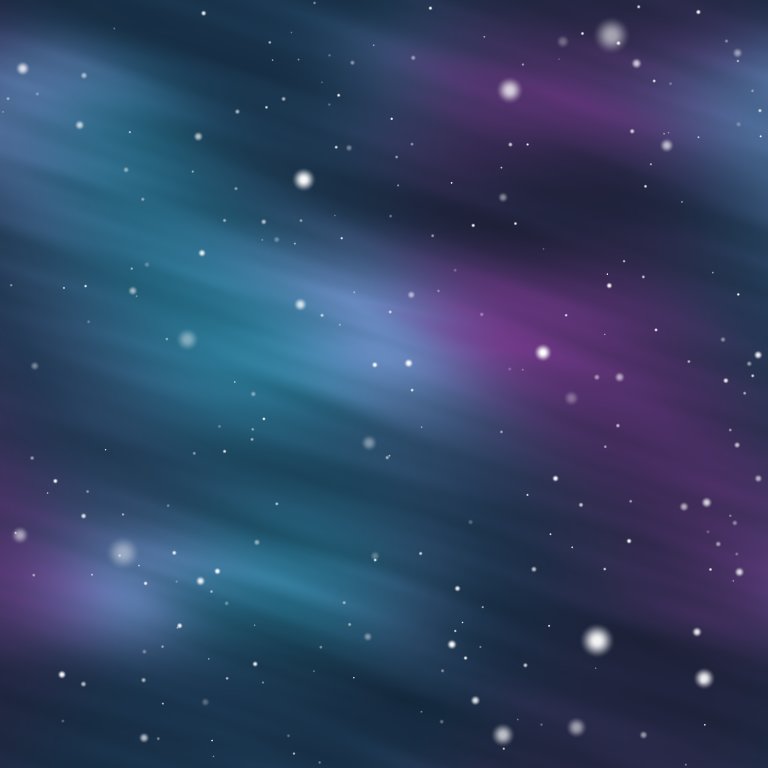
Write a Shadertoy shader that draws this background.

```glsl
const float TAU = 6.2831853;

const vec3 NIGHT_TEAL = vec3(0.09, 0.18, 0.27);
const vec3 NIGHT_PLUM = vec3(0.14, 0.15, 0.26);
const vec3 GLOW_TEAL  = vec3(0.14, 0.52, 0.62);
const vec3 GLOW_BLUE  = vec3(0.40, 0.54, 0.75);
const vec3 GLOW_PLUM  = vec3(0.44, 0.22, 0.53);

const float BAND_PHASE  = 0.36;   // offset of the diagonal glow band
const float BAND_BEND   = 0.16;   // slow bend of the band
const float BAND_WARP   = 0.06;   // how far noise bends it further
const float GLOW_HEIGHT = 0.55;   // where the band is widest
const float HAZE        = 0.45;   // faint teal light between the bands
const float PLUM_CENTER = 0.80;   // where the hue is most purple
const float HUE_LEAN    = 0.09;   // tilt of the hue borders
const float HUE_WARP    = 0.20;
const float HUE_STREAK  = 0.25;
const float STREAK_GAIN = 0.85;

const int   STAR_LAYERS  = 6;
const float STAR_CELLS   = 4.0;   // cells across in the coarsest layer
const float STAR_RADIUS  = 0.028;
const float STAR_SHRINK  = 0.65;
const float STAR_DENSITY = 0.13;
const float LARGE_EXTRA  = 0.15;  // added density of the large stars

// Integer hash giving three values in 0..1
vec3 hash3(vec2 cell, int seed) {
    uvec3 v = uvec3(ivec3(ivec2(cell), seed)) * 1664525u + 1013904223u;
    v.x += v.y * v.z; v.y += v.z * v.x; v.z += v.x * v.y;
    v ^= v >> 16u;
    v.x += v.y * v.z; v.y += v.z * v.x; v.z += v.x * v.y;
    return vec3(v >> 8u) / 16777216.0;
}

// Dot of a lattice gradient, wrapped on the sheared torus
float cornerSlope(vec2 corner, vec2 p, vec2 freq, float shear, int seed) {
    vec2 c = corner - floor((corner.x + 0.5) / freq.x) * freq;
    c.y = mod(c.y + 0.5, shear * freq.y);
    float angle = TAU * hash3(floor(c + vec2(0.25, 0.0)), seed).x;
    return dot(vec2(cos(angle), sin(angle)), p - corner);
}

// Tiling gradient noise stretched along the direction (shear, -1)
float streakNoise(vec2 uv, vec2 freq, float shear, int seed) {
    vec2 p = freq * vec2(uv.x, uv.x + shear * uv.y);
    vec2 i = floor(p), f = p - i;
    vec2 w = f * f * f * (f * (f * 6.0 - 15.0) + 10.0);
    vec2 e = vec2(0.0, 1.0);
    return mix(
        mix(cornerSlope(i, p, freq, shear, seed),
            cornerSlope(i + e.yx, p, freq, shear, seed), w.x),
        mix(cornerSlope(i + e.xy, p, freq, shear, seed),
            cornerSlope(i + e.yy, p, freq, shear, seed), w.x), w.y);
}

vec3 nebula(vec2 uv) {
    float broad = streakNoise(uv, vec2(2.0, 2.0), 2.0, 11);
    float tint = streakNoise(uv, vec2(2.0, 1.0), 2.0, 23);

    // Fine streaks, finer across than along
    float streak = 0.0, weight = 0.5;
    vec2 freq = vec2(2.0, 2.0);
    for (int k = 0; k < 4; k++) {
        streak += weight * streakNoise(uv, freq, 3.0, 31 + k);
        freq = vec2(freq.x + 1.0, freq.y * 2.0);
        weight *= 0.65;
    }

    // Teal through blue to purple along the band, with leaning borders
    float along = uv.x - PLUM_CENTER + HUE_LEAN * sin(TAU * (uv.y - 0.5));
    float hue = 0.5 + 0.5 * cos(TAU * along) + HUE_WARP * tint + HUE_STREAK * streak;
    vec3 light = mix(GLOW_TEAL, GLOW_BLUE, smoothstep(-0.1, 0.42, hue));
    light = mix(light, GLOW_PLUM, smoothstep(0.4, 1.05, hue));
    vec3 night = mix(NIGHT_TEAL, NIGHT_PLUM, smoothstep(0.3, 0.95, hue));

    // One closed band winding diagonally around the tile
    float fade = 0.5 - 0.5 * cos(TAU * (uv.y - GLOW_HEIGHT));
    float phase = uv.x + 2.0 * uv.y + BAND_PHASE + BAND_WARP * broad
                - BAND_BEND * cos(TAU * (uv.x - uv.y + 0.8));
    float band = pow(0.5 + 0.5 * cos(TAU * phase), mix(0.8, 1.5, fade));
    float gain = (0.74 + 0.2 * cos(TAU * (uv.x - uv.y))) * (1.0 - pow(fade, 6.0));
    float haze = HAZE * (1.0 - fade) * clamp(1.0 - hue, 0.0, 1.0);
    float glow = gain * mix(haze, 1.0, band);
    glow = clamp(glow * (1.0 + STREAK_GAIN * streak) + 0.12 * streak, 0.0, 1.0);
    return mix(night * (1.0 + 0.4 * streak), light, glow);
}

// Soft round stars, one per cell at most, kept inside their cell
float stars(vec2 uv) {
    float pixel = 1.0 / iResolution.y;
    float dark = 1.0, cells = STAR_CELLS, size = STAR_RADIUS;
    for (int k = 0; k < STAR_LAYERS; k++) {
        float count = floor(cells + 0.5);
        vec2 cell = mod(floor(uv * count), count);
        vec3 place = hash3(cell, 101 + k);
        vec3 look = hash3(cell, 201 + k);
        float radius = max(size * mix(0.5, 1.0, look.x), 1.2 * pixel);
        vec2 center = mix(vec2(radius), vec2(1.0 / count - radius), place.xy);
        float d = length(fract(uv * count) / count - center);
        float disk = 1.0 - smoothstep(0.1 * radius, radius, d);
        float bright = mix(0.25, 1.0, look.y);
        float density = STAR_DENSITY + LARGE_EXTRA / float(k + 1);
        dark *= 1.0 - disk * bright * step(place.z, density);
        cells *= 1.5;
        size *= STAR_SHRINK;
    }
    return 1.0 - dark;
}

void mainImage(out vec4 fragColor, in vec2 fragCoord) {
    vec2 uv = fragCoord / iResolution.xy;
    fragColor = vec4(mix(nebula(uv), vec3(1.0), stars(uv)), 1.0);
}
```
